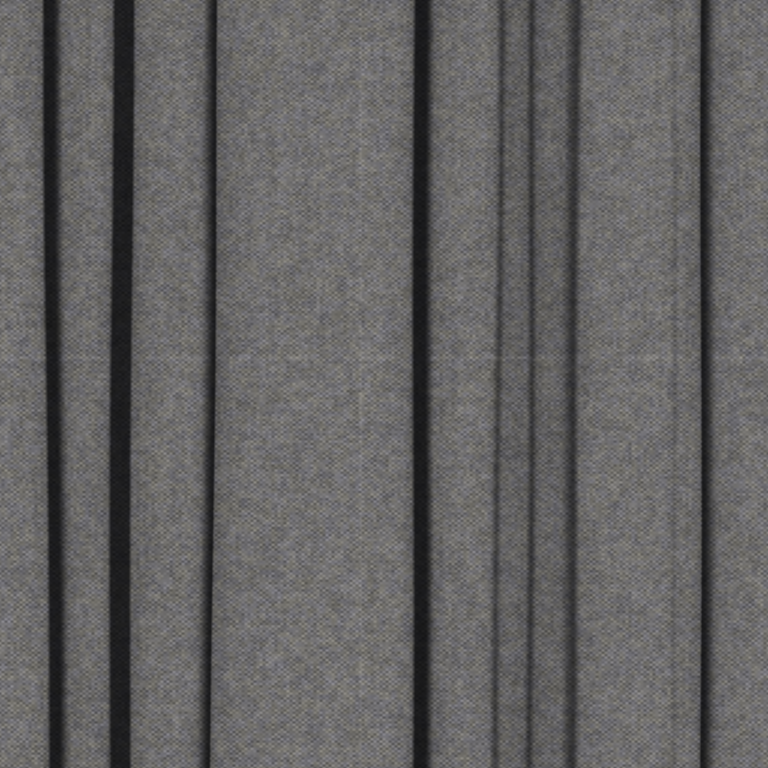
This texture is drawn by a Shadertoy shader. Its source:

```glsl
// Heavy grey woven curtain hanging in uneven, slightly leaning vertical folds.
// A loop multiplies the shadow of each fold into one light value; a staggered
// weave, thread noise and two faint seams then vary the cloth colour.

const float PI = 3.14159265;

// Per fold: left edge at the bottom, left edge at the top, width, shadow depth.
const vec4 FOLDS[9] = vec4[9](
    vec4(0.064, 0.056, 0.017, 0.76),
    vec4(0.142, 0.147, 0.026, 0.74),
    vec4(0.264, 0.273, 0.010, 0.76),
    vec4(0.537, 0.539, 0.019, 0.77),
    vec4(0.641, 0.650, 0.005, 0.50),
    vec4(0.686, 0.690, 0.006, 0.48),
    vec4(0.736, 0.742, 0.011, 0.52),
    vec4(0.876, 0.876, 0.003, 0.18),
    vec4(0.912, 0.913, 0.008, 0.76));

// Per fold: softness of the left and of the right side of the shadow.
const vec2 SOFTNESS[9] = vec2[9](
    vec2(0.003, 0.011), vec2(0.003, 0.004), vec2(0.009, 0.003),
    vec2(0.003, 0.010), vec2(0.005, 0.007), vec2(0.004, 0.006),
    vec2(0.009, 0.007), vec2(0.004, 0.005), vec2(0.002, 0.014));

float hash(vec2 p) {
    vec3 q = fract(p.xyx * vec3(0.1031, 0.1030, 0.0973));
    q += dot(q, q.yzx + 33.33);
    return fract((q.x + q.y) * q.z);
}

// Value noise that tiles over the canvas, centred on zero.
float noise(vec2 uv, vec2 cells) {
    vec2 p = uv * cells, i = floor(p), f = fract(p);
    f = f * f * (3.0 - 2.0 * f);
    vec2 a = mod(i, cells), b = mod(i + 1.0, cells);
    return mix(mix(hash(a), hash(vec2(b.x, a.y)), f.x),
               mix(hash(vec2(a.x, b.y)), hash(b), f.x), f.y) - 0.5;
}

// Light left after the dark gap of every fold and the dim cloth beside it.
float foldLight(vec2 uv) {
    float light = 1.0;
    for (int i = 0; i < 9; i++) {
        vec4 fold = FOLDS[i];
        vec2 soft = SOFTNESS[i];
        float wobble = 0.0012 * sin(2.0 * PI * uv.y + float(i) * 2.3);
        float d = uv.x - mix(fold.x, fold.y, uv.y) - wobble;
        float gap = smoothstep(-soft.x, soft.x, d)
                  * (1.0 - smoothstep(fold.z - soft.y * 0.4, fold.z + soft.y, d));
        float outside = max(-d, d - fold.z);
        float falloff = d < 0.0 ? 0.009 : 0.018;
        float dim = 0.28 * fold.w * exp(-max(outside, 0.0) / falloff);
        light *= (1.0 - fold.w * gap) * (1.0 - dim * (1.0 - gap));
    }
    // The narrow pleats right of the middle lie deeper and catch less light.
    float pleats = smoothstep(0.645, 0.665, uv.x) * (1.0 - smoothstep(0.742, 0.756, uv.x));
    return light * (1.0 - 0.08 * pleats);
}

void mainImage(out vec4 fragColor, in vec2 fragCoord) {
    vec2 uv = fragCoord / iResolution.xy;
    float light = foldLight(uv);

    // Weave: staggered thread crossings, uneven threads and faint mottling.
    float weave = cos(PI * 256.0 * uv.x) * cos(2.0 * PI * 160.0 * uv.y);
    float threads = noise(uv, vec2(256.0, 320.0));
    float streaks = noise(uv, vec2(200.0, 10.0));
    float mottle = noise(uv, vec2(70.0, 90.0));
    float cloth = 1.0 + 0.11 * weave + 0.26 * threads + 0.07 * streaks + 0.10 * mottle;

    // Seams: a pale broken row and a pale column of raised threads.
    float row = exp(-pow((uv.y - 0.534) / 0.003, 2.0));
    float column = exp(-pow((uv.x - 0.470) / 0.002, 2.0));
    cloth += row * (0.09 + 0.16 * noise(uv, vec2(60.0, 8.0)));
    cloth += column * (0.06 + 0.12 * noise(uv, vec2(8.0, 60.0)));

    // Threads drift between warm and cool grey; deep shadow turns cool.
    float tint = noise(uv + 0.37, vec2(128.0, 160.0));
    vec3 grey = vec3(0.443, 0.437, 0.436) + tint * vec3(0.022, 0.016, -0.036);
    vec3 color = grey * cloth * light;
    color += vec3(0.0, 0.002, 0.010) * (1.0 - light);
    fragColor = vec4(color, 1.0);
}
```
